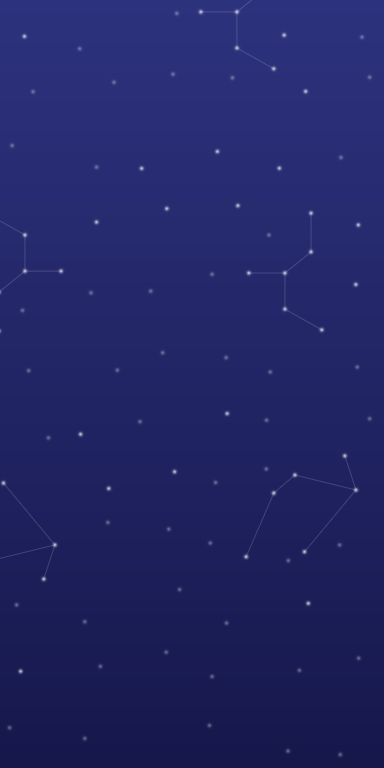
This background is drawn by a Shadertoy shader. Its source:

```glsl
// Draws a deep blue night sky with scattered stars and thin constellations.

const vec3 SKY_TOP = vec3(0.177, 0.196, 0.492);
const vec3 SKY_BOTTOM = vec3(0.085, 0.093, 0.296);
const vec3 STARLIGHT = vec3(0.88, 0.89, 0.94);
const float COLUMNS = 6.0;

// Links of each constellation, as start.xy and end.xy around its hub.
const vec4 FORK[5] = vec4[5](
    vec4(0.0, 0.0, -0.094, 0.0), vec4(0.0, 0.0, 0.0, -0.094),
    vec4(0.0, -0.094, 0.096, -0.148), vec4(0.0, 0.0, 0.068, 0.055),
    vec4(0.068, 0.055, 0.068, 0.156));
const vec4 HOOK[5] = vec4[5](
    vec4(0.0, 0.0, -0.134, -0.161), vec4(0.0, 0.0, -0.029, 0.089),
    vec4(0.0, 0.0, -0.159, 0.039), vec4(-0.159, 0.039, -0.214, -0.008),
    vec4(-0.214, -0.008, -0.286, -0.174));

float hash(vec2 p) {
    return fract(sin(dot(p, vec2(127.1, 311.7))) * 43758.5453);
}

// Antialiased coverage of a shape with the given radius.
float coverage(float dist, float radius, float pixel) {
    return clamp((radius - dist) / pixel + 0.5, 0.0, 1.0);
}

float segmentDistance(vec2 p, vec2 a, vec2 b) {
    vec2 ab = b - a;
    float t = clamp(dot(p - a, ab) / dot(ab, ab), 0.0, 1.0);
    return length(p - a - ab * t);
}

// Soft round glow that fades smoothly from its core.
float starGlow(float dist, float radius) {
    float r = dist / radius;
    return 0.8 * exp(-r * r);
}

// Distances to the nearest line (x) and the nearest star (y).
vec2 constellation(vec2 p, vec2 hub, vec2 flip, vec4 links[5]) {
    vec2 q = (p - hub) * flip;
    vec2 nearest = vec2(length(q));
    for (int i = 0; i < 5; i++) {
        float line = segmentDistance(q, links[i].xy, links[i].zw);
        nearest = min(nearest, vec2(line, length(q - links[i].zw)));
    }
    return nearest;
}

vec2 allConstellations(vec2 p) {
    vec2 d = constellation(p, vec2(0.617, 1.969), vec2(1.0), FORK);
    d = min(d, constellation(p, vec2(0.742, 1.289), vec2(1.0), FORK));
    d = min(d, constellation(p, vec2(0.065, 1.294), vec2(-1.0), FORK));
    d = min(d, constellation(p, vec2(0.927, 0.724), vec2(1.0), HOOK));
    return min(d, constellation(p, vec2(0.143, 0.581), vec2(1.0, -1.0), HOOK));
}

// One jittered star per cell, kept clear of the constellations.
float scatteredStars(vec2 p, float radius) {
    vec2 cell = floor(p * COLUMNS);
    vec2 jitter = vec2(hash(cell), hash(cell + 37.2));
    vec2 center = (cell + mix(vec2(0.15), vec2(0.85), jitter)) / COLUMNS;
    float clear = step(0.04, allConstellations(center).x);
    float present = step(hash(cell + 71.9), 0.96);
    float brightness = mix(0.48, 1.0, step(0.77, hash(cell + 13.7)));
    return clear * present * brightness * starGlow(length(p - center), radius);
}

void mainImage(out vec4 fragColor, in vec2 fragCoord) {
    float pixel = 1.0 / iResolution.x;
    vec2 p = fragCoord * pixel;

    // Sky
    vec3 color = mix(SKY_BOTTOM, SKY_TOP, fragCoord.y / iResolution.y);

    // Constellation lines, then all stars
    vec2 nearest = allConstellations(p);
    color = mix(color, STARLIGHT, 0.18 * coverage(nearest.x, 0.0013, pixel));
    float starRadius = 0.0052;
    float stars = max(starGlow(nearest.y, starRadius), scatteredStars(p, starRadius));
    color = mix(color, STARLIGHT, stars);

    fragColor = vec4(color, 1.0);
}
```
